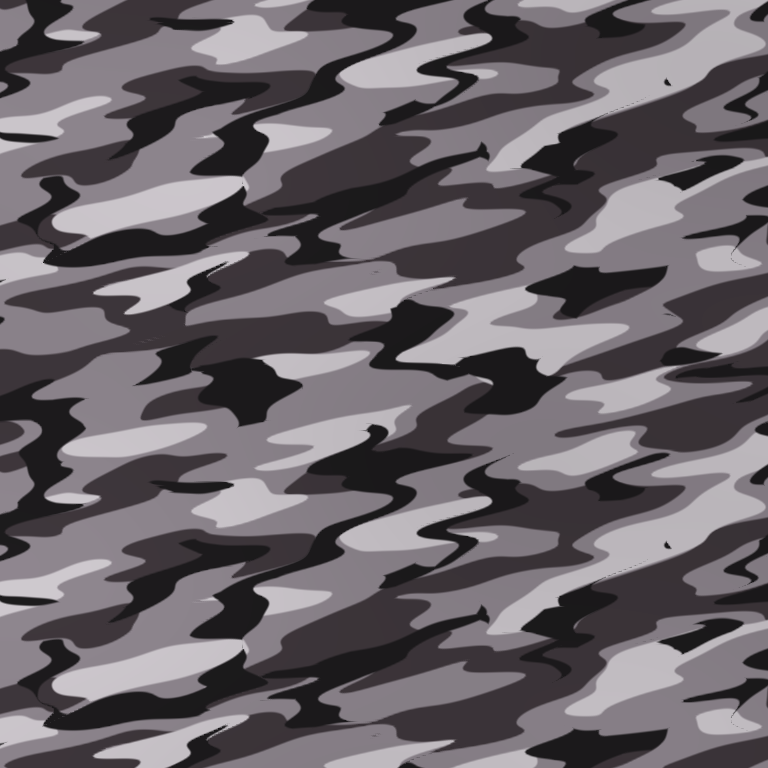
Reproduce this pattern procedurally as a Shadertoy shader.

```glsl
#define PERIOD 0.603                // height of one vertical repeat
#define SLOPE 0.24                  // rise of the shapes towards the right
#define SPREAD 4.5                  // horizontal detail of the blotches
#define FRAY vec2(0.024, 0.007)     // strength of the fingered outlines
#define TWIG_CELLS vec2(4.0, 4.0)   // branch cells per canvas width and repeat
#define TWIG_WIDTH 0.22
#define DARK_LEVEL 0.37
#define LIGHT_LEVEL 0.89
#define SOFTNESS 0.0018

const float TAU = 6.28318;
const vec3 MID_GREY = vec3(0.525, 0.495, 0.525);
const vec3 DARK_GREY = vec3(0.230, 0.202, 0.220);
const vec3 LIGHT_GREY = vec3(0.760, 0.740, 0.760);
const vec3 INK = vec3(0.105, 0.098, 0.105);

vec2 hash(vec2 p) {
    return fract(sin(vec2(dot(p, vec2(127.1, 311.7)),
                          dot(p, vec2(269.5, 183.3)))) * 4375.85);
}

// Layered sines with unit variance, repeating in y with period 1
float waves(vec2 p, float seed) {
    float sum = 0.0, power = 0.0;
    for (int i = 0; i < 16; i++) {
        vec2 h = hash(vec2(float(i) + 1.0, seed));
        float row = 1.0 + float(i % 8);
        float amp = row * exp(-row / 3.0);
        float tilt = SPREAD * (2.0 * h.x - 1.0);
        sum += amp * sin(TAU * (row * p.y + tilt * p.x + h.y));
        power += 0.5 * amp * amp;
    }
    return sum * inversesqrt(power);
}

// Cellular noise: zero along the borders between cells
float cellBorder(vec2 p) {
    p *= TWIG_CELLS;
    vec2 id = floor(p);
    float nearest = 9.0, second = 9.0;
    for (int y = -1; y <= 1; y++)
    for (int x = -1; x <= 1; x++) {
        vec2 cell = id + vec2(x, y);
        vec2 jitter = hash(vec2(cell.x, mod(cell.y, TWIG_CELLS.y)) + 7.0);
        float d = length(cell + 0.05 + 0.9 * jitter - p);
        second = min(second, max(nearest, d));
        nearest = min(nearest, d);
    }
    return second - nearest;
}

// Coverage of the region where field > 0, with an edge of even softness
float region(float field) {
    float slope = length(vec2(dFdx(field), dFdy(field))) * iResolution.y;
    return smoothstep(-SOFTNESS, SOFTNESS, field / max(slope, 0.001));
}

void mainImage(out vec4 fragColor, in vec2 fragCoord) {
    vec2 uv = fragCoord / iResolution.y;

    // Sheared, vertically repeating space with frayed outlines
    vec2 p = vec2(uv.x, (uv.y - SLOPE * uv.x) / PERIOD);
    vec2 fray = vec2(waves(p * vec2(1.0, 2.0), 1.0),
                     waves(p * vec2(1.6, 2.0), 2.0));
    vec2 q = p + FRAY * fray;

    // Light blotches avoid the dark ones
    float darkField = waves(q, 3.0);
    float lightField = 0.8 * waves(q, 4.0) - 0.6 * darkField;

    // Branches swell and taper along the cell borders
    float swell = min(waves(q * vec2(1.4, 1.0), 5.0), 1.2);
    float twigField = TWIG_WIDTH * swell - cellBorder(q);

    vec3 color = mix(MID_GREY, DARK_GREY, region(darkField - DARK_LEVEL));
    color = mix(color, LIGHT_GREY, region(lightField - LIGHT_LEVEL));
    color = mix(color, INK, region(twigField));

    // Gentle uneven light on the cloth
    float shade = 1.0 - 0.08 * (uv.x - 0.5);
    shade += 0.03 * sin(5.0 * uv.x + 4.0 * uv.y) * sin(7.0 * uv.y - 2.0 * uv.x);
    fragColor = vec4(color * shade, 1.0);
}
```
